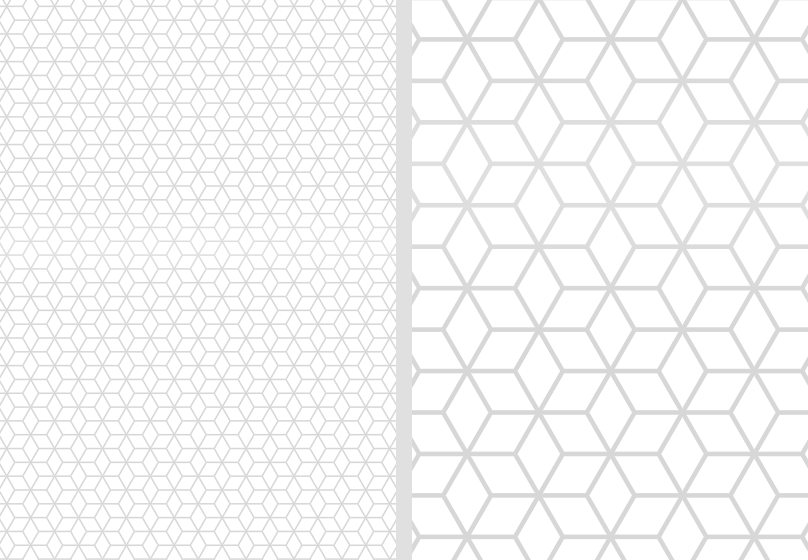
Left: the whole. Right: its middle third, enlarged.
Write a Shadertoy shader that draws this pattern.

```glsl
// Rhombille tiling: thin grey six-armed stars on white whose tips join into
// rhombi. Each point is moved to its nearest star centre on a triangular
// lattice, then folded so that one quadrant holds every arm.

const float STAR_PITCH = 0.04935;               // vertical step, in canvas heights
const vec2 STAR_ORIGIN = vec2(0.2685, 0.9393);  // one star centre
const float LINE_WIDTH = 0.00275;
const vec3 PAPER = vec3(1.0);
const vec3 LINE_GREY = vec3(0.845);
const vec3 FADED_GREY = vec3(0.875);

// Offset from the nearest point of a rectangular lattice
vec2 latticeOffset(vec2 p, vec2 cell) {
    return mod(p + 0.5 * cell, cell) - 0.5 * cell;
}

// Offset from the nearest star: two interleaved rectangular lattices
vec2 nearestStar(vec2 p) {
    vec2 cell = vec2(sqrt(3.0), 1.0);
    vec2 a = latticeOffset(p, cell);
    vec2 b = latticeOffset(p - 0.5 * cell, cell);
    return dot(a, a) < dot(b, b) ? a : b;
}

// Distance to arms at 0, 60, 120 ... degrees
float armDistance(vec2 offset) {
    vec2 q = abs(offset);
    float slanted = abs(dot(q, vec2(0.5 * sqrt(3.0), -0.5)));
    return min(q.y, slanted);
}

// Antialiased coverage of a line of the given width
float lineCoverage(float dist, float width, float pixel) {
    return clamp((0.5 * width - dist) / pixel + 0.5, 0.0, 1.0);
}

// Lines grow slightly paler in a soft band just above the middle
vec3 lineColour(float height) {
    float fade = 1.0 - smoothstep(0.0, 0.09, abs(height - 0.565));
    return mix(LINE_GREY, FADED_GREY, fade);
}

void mainImage(out vec4 fragColor, in vec2 fragCoord) {
    float pixel = 1.0 / iResolution.y;
    vec2 p = fragCoord * pixel;

    vec2 offset = nearestStar((p - STAR_ORIGIN) / STAR_PITCH);
    float dist = armDistance(offset) * STAR_PITCH;
    float ink = lineCoverage(dist, LINE_WIDTH, pixel);

    fragColor = vec4(mix(PAPER, lineColour(p.y), ink), 1.0);
}
```
